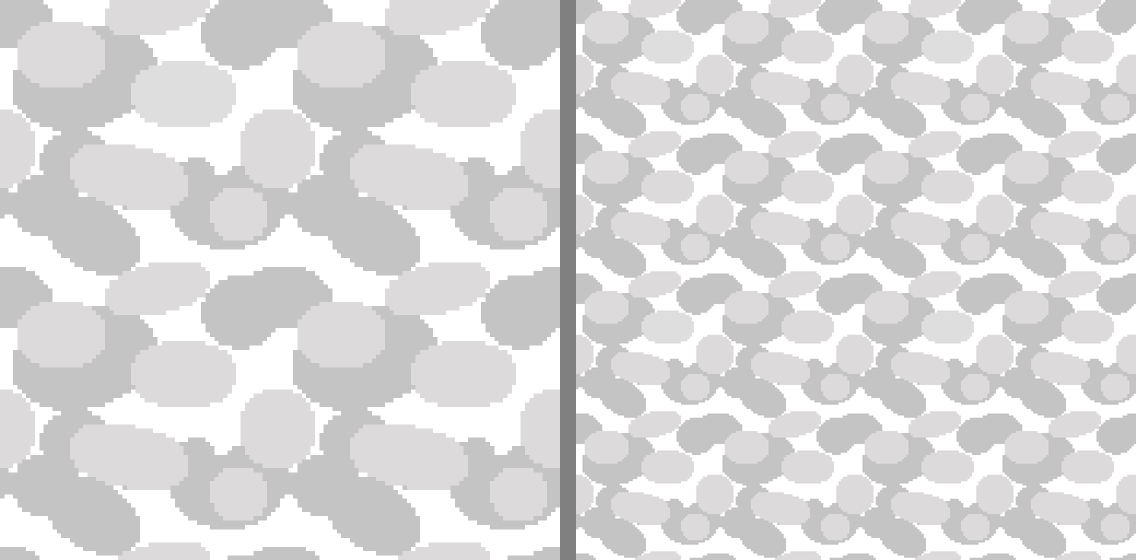
Left: one tile. Right: repeated 2 by 2.
Write a WebGL 1 fragment shader that draws this pattern.

```glsl
precision highp float;
// Pixelated camouflage of grey pebbles on white: 2 x 2 tiles of 64 x 64 cells.
uniform vec2 u_resolution;

const float TILE = 64.0;   // cells along one tile
const float REPEATS = 2.0; // tiles along the canvas

// Wrapped, sheared superellipse: 1.0 inside, 0.0 outside.
float blob(vec2 p, vec2 center, vec2 radii, float shear, float power) {
  vec2 d = mod(p - center + 0.5 * TILE, TILE) - 0.5 * TILE;
  d.y -= shear * d.x;
  vec2 q = pow(abs(d) / radii, vec2(power));
  return step(q.x + q.y, 1.0);
}

float dark(vec2 p, vec2 center, vec2 radii, float shear) {
  return blob(p, center, radii, shear, 2.0);
}

float pale(vec2 p, vec2 center, vec2 radii, float shear) {
  return blob(p, center, radii, shear, 2.4);
}

// Dark lower layer: overlapping pebbles merge into larger patches.
float darkLayer(vec2 p) {
  float m = dark(p, vec2(55.0, 7.3), vec2(8.8, 8.5), 0.0);
  m = max(m, dark(p, vec2(1.0, 4.0), vec2(10.8, 7.2), 0.0));
  m = max(m, dark(p, vec2(19.2, 17.8), vec2(16.6, 11.75), -0.144));
  // Bent patch on the left
  m = max(m, dark(p, vec2(17.5, 36.7), vec2(8.3, 6.8), 0.0));
  m = max(m, dark(p, vec2(10.5, 47.0), vec2(8.0, 7.2), 0.0));
  m = max(m, dark(p, vec2(21.0, 53.7), vec2(11.2, 8.5), 0.3));
  m = max(m, dark(p, vec2(31.2, 45.0), vec2(4.0, 3.5), 0.0));
  // Lobed patch on the right
  m = max(m, dark(p, vec2(51.8, 48.3), vec2(12.7, 8.7), 0.0));
  m = max(m, dark(p, vec2(44.7, 41.0), vec2(5.0, 5.0), 0.0));
  m = max(m, dark(p, vec2(58.3, 41.7), vec2(6.7, 5.0), 0.0));
  return max(m, dark(p, vec2(62.5, 46.2), vec2(5.0, 4.0), 0.0));
}

// Pale upper layer: separate pebbles.
float paleLayer(vec2 p) {
  float m = pale(p, vec2(14.0, 12.5), vec2(10.0, 7.5), 0.0);
  m = max(m, pale(p, vec2(29.5, 40.4), vec2(13.5, 7.2), 0.15));
  m = max(m, pale(p, vec2(63.5, 34.0), vec2(8.5, 9.0), 0.0));
  m = max(m, pale(p, vec2(54.7, 48.9), vec2(6.5, 6.1), 0.0));
  return max(m, pale(p, vec2(36.0, 2.0), vec2(12.0, 5.8), -0.17));
}

vec3 camouflage(vec2 uv) {
  // Snap to cell centers, counted from the top left
  vec2 grid = vec2(uv.x, 1.0 - uv.y) * REPEATS * TILE;
  vec2 cell = floor(grid) + 0.5;
  vec2 tile = mod(floor(cell / TILE), REPEATS);
  vec2 p = mod(cell, TILE);

  vec3 paleGrey = vec3(0.867, 0.855, 0.859);
  vec3 color = mix(vec3(1.0), vec3(0.77, 0.768, 0.768), darkLayer(p));
  color = mix(color, paleGrey, paleLayer(p));

  // One pebble is a neutral grey in the top left tile only
  float neutral = step(tile.x + tile.y, 0.5);
  vec3 pebble = mix(paleGrey, vec3(0.871), neutral);
  return mix(color, pebble, pale(p, vec2(42.0, 21.6), vec2(12.0, 7.5), 0.0));
}

void main() {
  // Four samples per pixel smooth the cell edges
  vec3 sum = vec3(0.0);
  for (int i = 0; i < 2; i++) {
    for (int j = 0; j < 2; j++) {
      vec2 offset = 0.5 * vec2(float(i), float(j)) - 0.25;
      sum += camouflage((gl_FragCoord.xy + offset) / u_resolution);
    }
  }
  gl_FragColor = vec4(sum / 4.0, 1.0);
}
```
